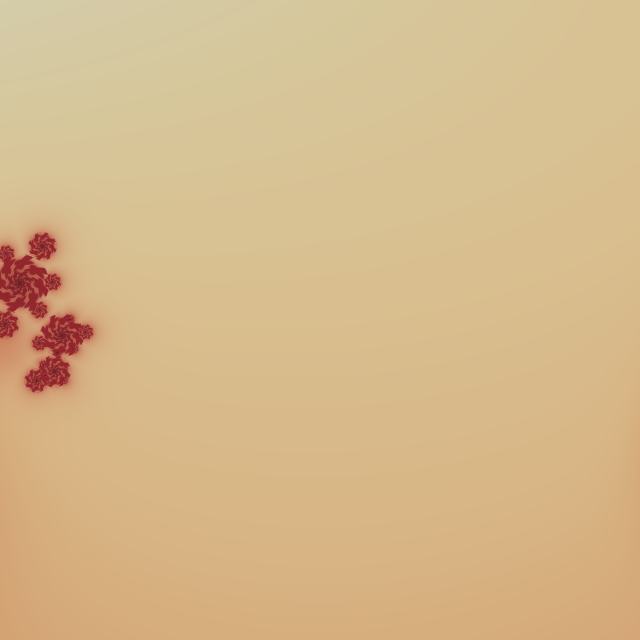
Reproduce this background procedurally as a WebGL 1 fragment shader.

```glsl
precision highp float;
// A warm sand gradient with curved contours and soft glowing side edges.
// At the left, a shrinking logarithmic spiral of crimson fractal flowers, each
// ringed by smaller ones; log-polar cells tile the curling arms of a flower.

uniform vec2 u_resolution;

const vec3 SAGE = vec3(0.83, 0.80, 0.67);
const vec3 STRAW = vec3(0.84, 0.78, 0.61);
const vec3 SAND = vec3(0.85, 0.75, 0.565);
const vec3 TAN = vec3(0.847, 0.71, 0.52);
const vec3 APRICOT = vec3(0.83, 0.64, 0.455);
const vec3 SALMON = vec3(0.80, 0.52, 0.38);
const vec3 CORAL = vec3(0.73, 0.34, 0.28);
const vec3 CRIMSON = vec3(0.58, 0.15, 0.18);
const vec3 MAROON = vec3(0.34, 0.07, 0.12);

const vec2 CHAIN_START = vec2(0.031, 0.557);
const vec2 CHAIN_STEP = vec2(0.066, -0.081);
const float CHAIN_TURN = -0.89;
const float CHAIN_SHRINK = 0.55;
const float FLOWER_RADIUS = 0.046;
const float FLOWER_SHRINK = 0.74;
const float ARMS = 8.0;
const float TWIST = 0.8;
const float HALO_WIDTH = 0.022;
const float TAU = 6.2831853;

vec2 rotate(vec2 v, float angle) {
  float c = cos(angle), s = sin(angle);
  return vec2(c * v.x - s * v.y, s * v.x + c * v.y);
}

// Warmth of the backdrop: 0 at the cool top left, about 1 at the warm edges
float warmth(vec2 uv) {
  float down = 1.0 - uv.y;
  float side = uv.x - 0.5;
  float cool = uv.y * uv.y * uv.y;
  float w = 0.22 + 0.63 * down + 0.42 * side * cool + 0.4 * side * side * down;
  float leftGlow = exp(-uv.x / 0.07) * smoothstep(0.28, 0.62, down);
  float band = (down - 0.7) / 0.18;
  float rightGlow = exp((uv.x - 1.0) / 0.035) * exp(-band * band);
  return w + 0.17 * leftGlow * (1.0 - 0.5 * smoothstep(0.75, 1.0, down)) + 0.15 * rightGlow;
}

vec3 backdrop(float w) {
  vec3 color = mix(SAGE, STRAW, clamp(w * 4.0, 0.0, 1.0));
  color = mix(color, SAND, clamp(w * 4.0 - 1.0, 0.0, 1.0));
  color = mix(color, TAN, clamp(w * 4.0 - 2.0, 0.0, 1.0));
  return mix(color, APRICOT, clamp(w * 4.0 - 3.0, 0.0, 1.0));
}

// Coverage of one flower of unit radius by lobed blobs in log-polar cells
float flower(vec2 q, float pixel) {
  float d = max(length(q), 0.02);
  float depth = -log(d);
  float angle = atan(q.y, q.x) - TWIST * depth;
  vec2 cell = fract(vec2(angle, depth) * ARMS / TAU) - 0.5;
  float lobes = cos(5.0 * atan(cell.y, cell.x) + 1.0);
  float edge = 0.40 + 0.11 * lobes - length(cell * vec2(1.0, 0.75));
  float blur = 0.03 + pixel * ARMS / (TAU * d);
  return smoothstep(-blur, blur, edge) * (1.0 - smoothstep(1.0 - pixel, 1.0 + pixel, d));
}

// Adds a flower to x: ink, y: dark core, z: distance to the nearest rim
void addFlower(inout vec3 field, vec2 offset, float radius, float pixel) {
  vec2 q = offset / radius;
  float d = length(q);
  field.x = max(field.x, flower(q, pixel / radius));
  field.y = max(field.y, exp(-d * 4.5));
  field.z = min(field.z, (d - 0.8) * radius);
}

vec3 flowerChain(vec2 uv, float pixel) {
  vec3 field = vec3(0.0, 0.0, 10.0);
  vec2 center = CHAIN_START;
  vec2 stride = CHAIN_STEP;
  float radius = FLOWER_RADIUS;
  for (int i = 0; i < 4; i++) {
    addFlower(field, uv - center, radius, pixel);
    // Satellites fan around each flower; every third one is larger
    for (int j = 0; j < 5; j++) {
      float k = float(j);
      float big = 1.0 - step(0.5, mod(k, 3.0));
      vec2 arm = rotate(stride, -1.03 + 0.98 * k) * mix(0.49, 0.65, big);
      float size = length(stride) * mix(0.13, 0.21, big);
      addFlower(field, uv - center - arm, size, pixel);
    }
    center += stride;
    stride = rotate(stride, CHAIN_TURN) * CHAIN_SHRINK;
    radius *= FLOWER_SHRINK;
  }
  return field;
}

void main() {
  vec2 uv = gl_FragCoord.xy / u_resolution;
  float pixel = 1.0 / min(u_resolution.x, u_resolution.y);
  vec3 color = backdrop(warmth(uv));

  // Halo around the flowers and a pool of heat in the hollow beside them
  vec3 field = flowerChain(uv, pixel);
  float gap = max(field.z, 0.0);
  vec2 hollow = (uv - vec2(0.0, 0.47)) / vec2(0.06, 0.065);
  float pool = exp(-dot(hollow, hollow));
  color = mix(color, SALMON, max(0.65 * exp(-gap / HALO_WIDTH), 0.9 * pool));
  color = mix(color, CORAL, 0.8 * exp(-gap / 0.005));

  // Crimson arms and dark cores
  color = mix(color, CRIMSON, field.x);
  color = mix(color, MAROON, 0.85 * field.y);
  gl_FragColor = vec4(color, 1.0);
}
```
